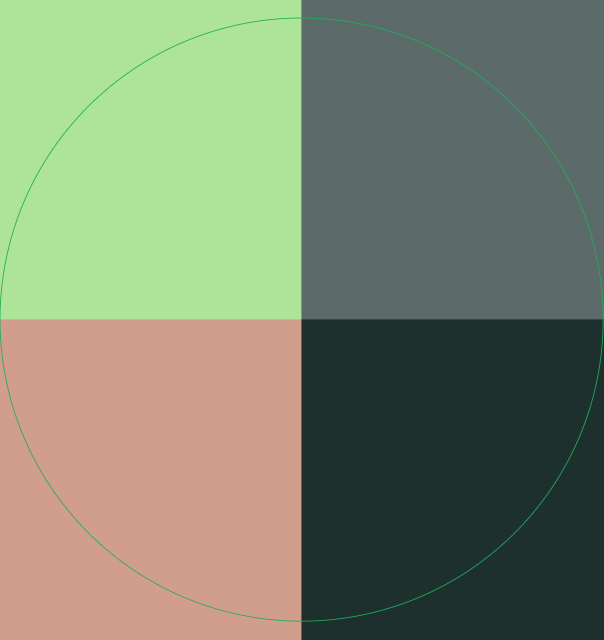
Write a Shadertoy shader that draws this background.

```glsl
const vec3 LIME = vec3(0.68, 0.895, 0.60);
const vec3 SLATE = vec3(0.36, 0.42, 0.41);
const vec3 CLAY = vec3(0.82, 0.62, 0.55);
const vec3 PINE = vec3(0.115, 0.19, 0.18);
const vec3 EMERALD = vec3(0.12, 0.68, 0.35);

// Antialiased coverage of the positive side of a signed distance
float coverage(float dist, float pixel) {
    return clamp(dist / pixel + 0.5, 0.0, 1.0);
}

// Four flat colours meeting at the origin of p
vec3 quadrants(vec2 p, float pixel) {
    float right = coverage(p.x, pixel);
    float top = coverage(p.y, pixel);
    return mix(mix(CLAY, PINE, right), mix(LIME, SLATE, right), top);
}

// Thin circular outline
float ring(vec2 p, float radius, float halfWidth, float pixel) {
    return coverage(halfWidth - abs(length(p) - radius), pixel);
}

void mainImage(out vec4 fragColor, in vec2 fragCoord) {
    // Centred coordinates, with the canvas width as one unit
    float pixel = 1.0 / iResolution.x;
    vec2 p = (fragCoord - 0.5 * iResolution.xy) * pixel;

    // The quadrants meet slightly up and left of the middle
    vec2 crossing = vec2(-0.0010, 0.0010);
    vec3 color = quadrants(p - crossing, pixel);

    // The outline spans the full width
    vec2 ringCenter = vec2(-0.0007, 0.0007);
    color = mix(color, EMERALD, ring(p - ringCenter, 0.4993, 0.0007, pixel));

    fragColor = vec4(color, 1.0);
}
```
